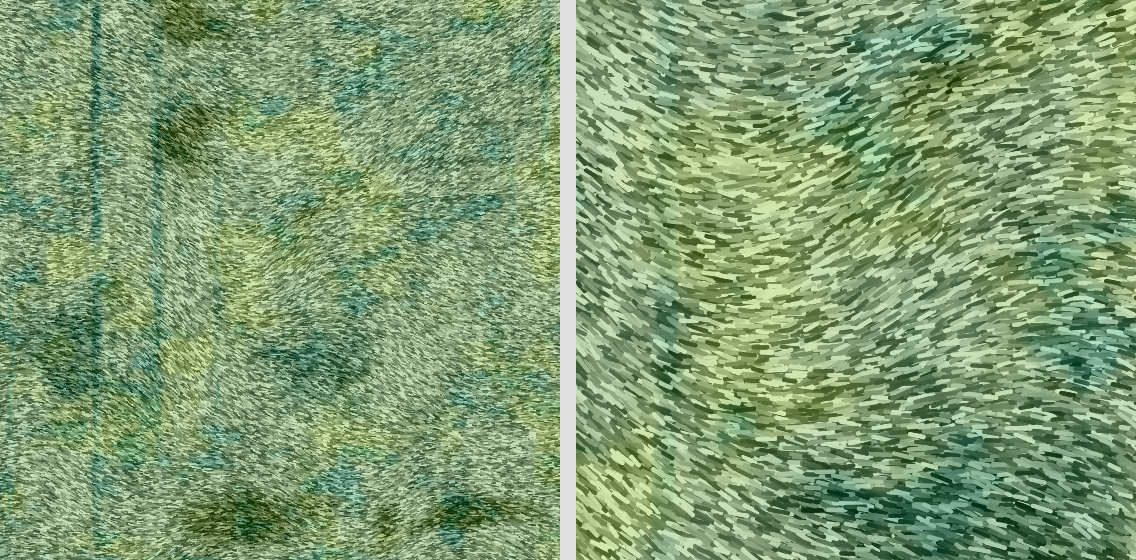
Left: the whole. Right: its middle third, enlarged.
Write a Shadertoy shader that draws this texture.

```glsl
const vec3 DEEP_GREEN = vec3(0.15, 0.26, 0.12);
const vec3 PALE_GREEN = vec3(0.71, 0.81, 0.66);
const vec3 TEAL_SHIFT = vec3(-0.09, 0.0, 0.05);
const vec3 WARM_SHIFT = vec3(0.05, 0.03, -0.06);
const float FIBRE_GRID = 150.0;
const int FIBRE_LAYERS = 4;

float hash(vec2 p) {
    return fract(sin(dot(p, vec2(127.1, 311.7))) * 43758.5453);
}

float noise(vec2 p) {
    vec2 i = floor(p), f = fract(p);
    f = f * f * (3.0 - 2.0 * f);
    float low = mix(hash(i), hash(i + vec2(1, 0)), f.x);
    float high = mix(hash(i + vec2(0, 1)), hash(i + vec2(1, 1)), f.x);
    return mix(low, high, f.y);
}

float fbm(vec2 p) {
    float sum = 0.0, gain = 0.5;
    for (int i = 0; i < 4; i++) {
        sum += gain * noise(p);
        p = p * 2.03 + 17.3;
        gain *= 0.5;
    }
    return sum / 0.9375;
}

// Soft stain with a ragged rim
float stain(vec2 p, vec2 centre, vec2 radius, float ragged) {
    float d = length((p - centre) / radius) + ragged;
    return 1.0 - smoothstep(0.15, 1.25, d);
}

// Vertical worn line between two heights
float streak(vec2 p, float x, float bottom, float top, float width) {
    float wobble = 0.006 * (noise(vec2(x * 90.0, p.y * 14.0)) - 0.5);
    float across = 1.0 - smoothstep(0.3 * width, width, abs(p.x - x + wobble));
    float along = smoothstep(bottom - 0.04, bottom + 0.04, p.y)
                * (1.0 - smoothstep(top - 0.04, top + 0.04, p.y));
    return across * along * (0.35 + 0.9 * noise(vec2(x * 50.0, p.y * 26.0)));
}

// Overlapping short fibres, each with its own shade
float fibres(vec2 p, float lean, float pixel) {
    float shade = 0.3;
    for (int layer = 0; layer < FIBRE_LAYERS; layer++) {
        vec2 offset = vec2(0.37, 0.61) * float(layer);
        vec2 grid = p * FIBRE_GRID + offset;
        for (int k = 0; k < 9; k++) {
            vec2 cell = floor(grid) + vec2(k % 3 - 1, k / 3 - 1);
            vec2 seed = cell + 41.0 * float(layer);
            vec2 jitter = 0.8 * (vec2(hash(seed), hash(seed + 7.7)) - 0.5);
            vec2 d = (grid - cell - 0.5 - jitter) / FIBRE_GRID;
            float angle = lean + 0.6 * (hash(seed + 3.1) - 0.5);
            vec2 dir = vec2(cos(angle), sin(angle));
            float along = dot(d, dir);
            float halfLength = mix(0.003, 0.0058, hash(seed + 5.9));
            float dist = length(d - dir * clamp(along, -halfLength, halfLength));
            float cover = 1.0 - smoothstep(0.0013 - 0.5 * pixel, 0.0013 + 0.5 * pixel, dist);
            shade = mix(shade, mix(0.1, 1.26, hash(seed + 9.3)), cover);
        }
    }
    return shade;
}

void mainImage(out vec4 fragColor, in vec2 fragCoord) {
    vec2 p = fragCoord / iResolution.y;
    float pixel = 1.0 / iResolution.y;

    // Pile direction drifts across the cloth
    float lean = mix(-0.75, 0.75, noise(p * 5.0 + 2.4));
    float tone = fibres(p, lean, pixel);

    // Cloudy wear and fine vertical ribs
    float clouds = fbm(p * vec2(16.0, 22.0)) - 0.5;
    float ribs = noise(p * vec2(95.0, 9.0)) - 0.5;
    tone += 0.45 * clouds + 0.16 * ribs;

    // Olive stains
    float ragged = 1.5 * (fbm(p * 19.0 + 6.0) - 0.5);
    float olive = stain(p, vec2(0.34, 0.97), vec2(0.07, 0.07), ragged);
    olive = max(olive, stain(p, vec2(0.34, 0.75), vec2(0.065, 0.08), ragged));
    olive = max(olive, stain(p, vec2(0.55, 0.62), vec2(0.05, 0.028), ragged));
    olive = max(olive, stain(p, vec2(0.41, 0.075), vec2(0.17, 0.055), ragged));
    float rise = 0.12 * (p.x - 0.8);
    olive = max(olive, stain(p - vec2(0.0, rise), vec2(0.81, 0.07), vec2(0.2, 0.035), ragged));

    // Cool stains and streaks
    float cool = stain(p, vec2(0.13, 0.36), vec2(0.11, 0.14), ragged);
    cool = max(cool, stain(p, vec2(0.57, 0.34), vec2(0.12, 0.12), ragged));
    cool = max(cool, 0.7 * stain(p, vec2(0.78, 0.71), vec2(0.05, 0.03), ragged));
    float lines = streak(p, 0.172, 0.56, 1.1, 0.013);
    lines += 0.6 * streak(p, 0.172, 0.05, 0.5, 0.012);
    lines += 0.8 * streak(p, 0.28, 0.2, 0.95, 0.014);
    lines += 0.4 * streak(p, 0.387, 0.25, 0.7, 0.01);
    lines += 0.6 * streak(p, 0.912, 0.56, 0.74, 0.01);
    lines += 0.5 * streak(p, 0.975, 0.65, 1.1, 0.012);
    lines += 0.4 * streak(p, 0.02, 0.1, 0.5, 0.01);
    tone -= 0.42 * olive + 0.27 * cool + 0.26 * lines;

    // Tone to colour, with cool and warm drift
    float warm = smoothstep(0.5, 0.75, fbm(p * 9.0 + 31.0)) + 0.7 * olive;
    float teal = 0.45 * cool + lines + smoothstep(0.05, 0.3, -clouds);
    vec3 colour = mix(DEEP_GREEN, PALE_GREEN, clamp(tone, -0.12, 1.12));
    colour += TEAL_SHIFT * min(teal, 1.0) + WARM_SHIFT * min(warm, 1.0);
    fragColor = vec4(clamp(colour, 0.0, 1.0), 1.0);
}
```
